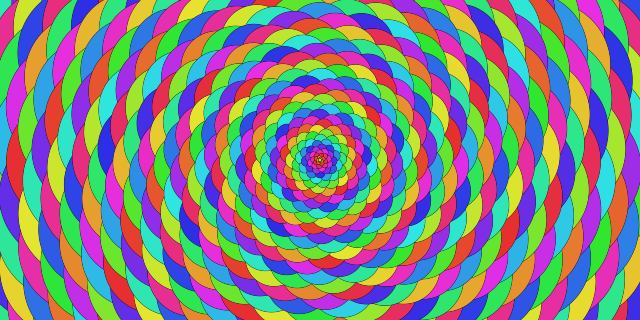
Reproduce this pattern procedurally as a Shadertoy shader.

```glsl
vec3 hueColor(float hue) {
    vec3 ramp = clamp(abs(mod(hue * 6.0 + vec3(0.0, 4.0, 2.0), 6.0) - 3.0) - 1.0, 0.0, 1.0);
    return 0.9 * mix(vec3(1.0), ramp, 0.8);
}

void mainImage(out vec4 fragColor, in vec2 fragCoord) {
    vec2 p = (fragCoord - 0.5 * iResolution.xy) / iResolution.y;
    float pixel = 1.0 / iResolution.y;
    float lineWidth = 0.0011;

    // Discs below this index are too close to the center to reach p
    float first = max(0.0, floor((length(p) - 0.0055 - 2.0 * pixel) / 0.00143));

    // Golden-angle spiral of growing discs, inner ones on top
    vec3 color = vec3(0.0);
    float remaining = 1.0;
    for (int i = 0; i < 400; i++) {
        float n = first + float(i);
        float angle = 2.399963 * n;
        vec2 center = 0.00114 * n * vec2(cos(angle), sin(angle));
        float radius = 0.0055 + 0.00029 * n;
        float dist = length(p - center) - radius;

        // Front-to-back blend of the fill and its dark rim
        float coverage = 1.0 - smoothstep(-0.6 * pixel, 0.6 * pixel, dist);
        float fill = 1.0 - smoothstep(-0.6 * pixel, 0.6 * pixel, dist + lineWidth);
        vec3 disc = hueColor(0.15 - n / 74.5) * mix(0.12, 1.0, fill);
        color += remaining * coverage * disc;
        remaining *= 1.0 - coverage;
        if (remaining < 0.01) break;
    }
    fragColor = vec4(color, 1.0);
}
```
